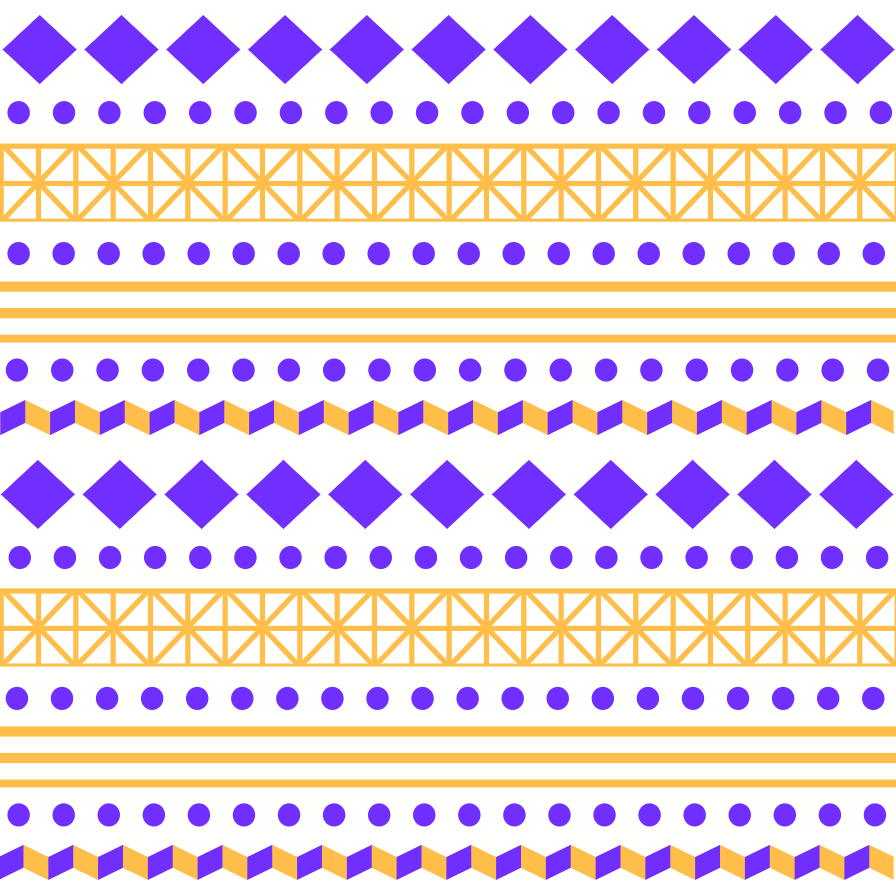
Write a three.js fragment shader that draws this pattern.

```glsl
// Two stacked bands of diamonds, dots, star lattice, stripes and folded zigzag on white.
varying vec2 vUv;

const vec3 PAPER  = vec3(1.0, 1.0, 0.995);
const vec3 VIOLET = vec3(0.44, 0.18, 1.0);
const vec3 AMBER  = vec3(1.0, 0.74, 0.29);

// Heights run downward from the top of a band.
const float BAND_HEIGHT = 0.4965;

// Paired values belong to the upper and the lower band.
const float DIAMOND_Y     = 0.0553;
const vec2  DIAMOND_HALF  = vec2(0.0414, 0.0386);
const vec2  DIAMOND_FIRST = vec2(0.0443, 0.0423);
const vec2  DIAMOND_PITCH = vec2(0.09128, 0.09134);

const vec2 DOT_RADIUS  = vec2(0.0125, 0.0129);
const vec3 DOT_Y       = vec3(0.1257, 0.2830, 0.4130);
const vec3 DOT_FIRST_A = vec3(0.0208, 0.0208, 0.0189);
const vec3 DOT_FIRST_B = vec3(0.0221, 0.0189, 0.0208);
const vec3 DOT_PITCH_A = vec3(0.05065, 0.05023, 0.05058);
const vec3 DOT_PITCH_B = vec3(0.05036, 0.05030, 0.05030);

const float LATTICE_Y     = 0.2038;
const float LATTICE_HALF  = 0.0436;
const float LATTICE_PITCH = 0.08333;
const float LATTICE_START = 0.0013;
const float LATTICE_LINE  = 0.0029;
const float LATTICE_BASE  = 0.0034;

const vec3 STRIPE_Y    = vec3(0.3199, 0.3495, 0.3779);
const vec3 STRIPE_HALF = vec3(0.0057, 0.0057, 0.0044);

const float ZIGZAG_Y     = 0.4660;
const float ZIGZAG_HALF  = 0.0128;
const float ZIGZAG_SLANT = 0.0136;
const float ZIGZAG_PITCH = 0.05553;
const vec2  ZIGZAG_START = vec2(0.0004, -0.0016);
const float ZIGZAG_END   = 0.9974;

// Smooth coverage of a signed distance
float fill(float d, float px) {
  return clamp(0.5 - d / px, 0.0, 1.0);
}

// Offset from the nearest repeat
float repeatAround(float x, float first, float pitch) {
  return mod(x - first + 0.5 * pitch, pitch) - 0.5 * pitch;
}

float diamond(vec2 q, vec2 halfSize) {
  vec2 a = abs(q) / halfSize;
  return (a.x + a.y - 1.0) * halfSize.x * halfSize.y / length(halfSize);
}

float ellipse(vec2 q, vec2 radius) {
  return (length(q / radius) - 1.0) * radius.x;
}

// Boxes crossed by a plus and a pair of diagonals, inside a frame
float lattice(vec2 p) {
  float boxHalf = 0.5 * LATTICE_PITCH;
  float x = abs(repeatAround(p.x, LATTICE_START + boxHalf, LATTICE_PITCH));
  float y = p.y - LATTICE_Y;
  float upright = min(x, boxHalf - x);
  float diagonal = abs(x - abs(y) * boxHalf / LATTICE_HALF) * 0.7071;
  float d = min(min(upright, diagonal), abs(y - 0.001)) - LATTICE_LINE;
  d = min(d, y + LATTICE_HALF - 2.0 * LATTICE_LINE);
  d = min(d, LATTICE_HALF - LATTICE_BASE - y);
  return max(d, abs(y) - LATTICE_HALF);
}

void main() {
  float px = fwidth(vUv.y);
  vec2 p = vec2(vUv.x, 1.0 - vUv.y);
  float band = step(BAND_HEIGHT, p.y);
  p.y -= band * BAND_HEIGHT;

  // Diamonds
  float x = repeatAround(p.x, mix(DIAMOND_FIRST.x, DIAMOND_FIRST.y, band),
                         mix(DIAMOND_PITCH.x, DIAMOND_PITCH.y, band));
  float violet = diamond(vec2(x, p.y - DIAMOND_Y), DIAMOND_HALF);

  // Lattice, dot rows and stripes
  float amber = lattice(p);
  vec3 first = mix(DOT_FIRST_A, DOT_FIRST_B, band);
  vec3 pitch = mix(DOT_PITCH_A, DOT_PITCH_B, band);
  for (int i = 0; i < 3; i++) {
    vec2 q = vec2(repeatAround(p.x, first[i], pitch[i]), p.y - DOT_Y[i]);
    violet = min(violet, ellipse(q, DOT_RADIUS));
    amber = min(amber, abs(p.y - STRIPE_Y[i]) - STRIPE_HALF[i]);
  }

  vec3 color = mix(PAPER, AMBER, fill(amber, px));
  color = mix(color, VIOLET, fill(violet, px));

  // Zigzag ribbon: rising folds violet, falling folds amber
  float t = fract((p.x - mix(ZIGZAG_START.x, ZIGZAG_START.y, band)) / ZIGZAG_PITCH);
  float middle = ZIGZAG_Y + ZIGZAG_SLANT * (abs(2.0 * t - 1.0) - 0.5);
  float ribbon = max(abs(p.y - middle) - ZIGZAG_HALF, p.x - ZIGZAG_END);
  float rising = (abs(fract(t + 0.25) - 0.5) - 0.25) * ZIGZAG_PITCH;
  vec3 fold = mix(AMBER, VIOLET, fill(rising, px));
  color = mix(color, fold, fill(ribbon, px));

  gl_FragColor = vec4(color, 1.0);
}
```
